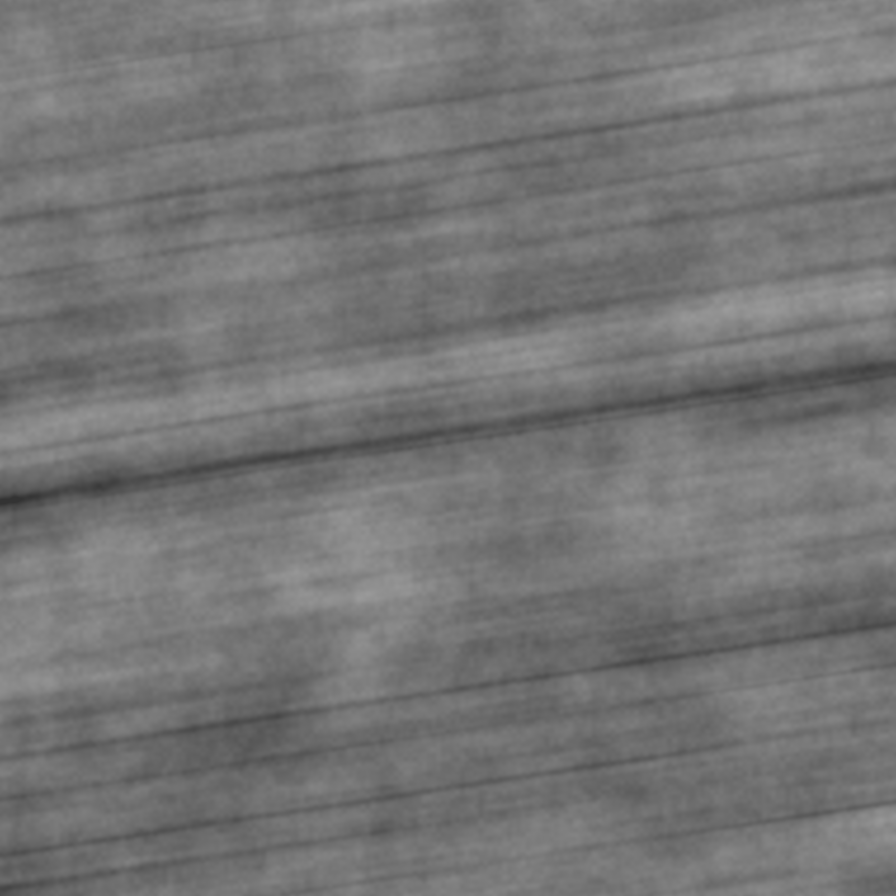
Reproduce this texture procedurally as a WebGL 2 fragment shader.

```glsl
#version 300 es
precision highp float;
// Grey, softly lit fibrous surface crossed by slightly rising grooves.
// Sheared coordinates carry stretched noise streaks, a loop of thin grooves
// and one deep crease with a pale ridge; blotches and grain lie on top.
uniform vec2 u_resolution;
out vec4 fragColor;

float hash(ivec2 cell) {
    uvec2 q = uvec2(cell) * uvec2(1597u, 3571u);
    uint n = (q.x ^ (q.y << 7)) * 74793u;
    n = (n ^ (n >> 15)) * 28411u;
    n = (n ^ (n >> 13)) * 60493u;
    return float((n ^ (n >> 16)) & 65535u) / 65535.0;
}

// Smooth value noise centred on zero
float noise(vec2 p) {
    ivec2 i = ivec2(floor(p));
    vec2 f = fract(p);
    f = f * f * (3.0 - 2.0 * f);
    float low = mix(hash(i), hash(i + ivec2(1, 0)), f.x);
    float high = mix(hash(i + ivec2(0, 1)), hash(i + ivec2(1, 1)), f.x);
    return mix(low, high, f.y) - 0.5;
}

float fbm(vec2 p) {
    float sum = 0.0, amplitude = 0.5;
    for (int i = 0; i < 4; i++) {
        sum += amplitude * noise(p);
        p = mat2(1.6, 1.2, -1.2, 1.6) * p + 7.3;
        amplitude *= 0.55;
    }
    return sum;
}

float bump(float x, float centre, float width) {
    float d = (x - centre) / width;
    return exp(-d * d);
}

// Thin grooves at jittered spacing, fading in and out along their length
float grooves(vec2 p) {
    float dark = 0.0;
    for (int i = 0; i < 25; i++) {
        float centre = -0.16 + 0.048 * (float(i) + 0.8 * hash(ivec2(i, 91)));
        float width = mix(0.003, 0.007, hash(ivec2(i, 47)));
        float depth = mix(0.02, 0.085, hash(ivec2(i, 23)));
        float fade = clamp(0.75 + 1.1 * noise(vec2(p.x * 3.0, float(i) * 5.0)), 0.2, 1.2);
        float d = p.y - centre;
        float shade = 0.3 * bump(d, 0.006, 0.016);
        dark += depth * fade * (bump(d, 0.0, width) + shade);
    }
    return dark;
}

void main() {
    vec2 uv = gl_FragCoord.xy / u_resolution;

    // Coordinates along and across the grain, with a faint waver
    vec2 p = vec2(uv.x + 0.152 * uv.y, uv.y - 0.152 * uv.x);
    p.y += 0.006 * noise(vec2(p.x * 2.5, p.y * 3.0));

    // Broad light and shade
    float grey = 0.472 + 0.035 * smoothstep(0.1, 0.95, p.y);
    grey += 0.05 * bump(p.y, 0.325, 0.07) + 0.06 * bump(p.y, 0.515, 0.03);
    grey -= 0.045 * bump(p.y, 0.63, 0.06) * (1.2 - 0.6 * uv.x);
    grey -= 0.02 * bump(p.y, 0.13, 0.09);

    // Grooves, weaker on the smooth band under the crease
    grey -= grooves(p) * (1.0 - 0.85 * bump(p.y, 0.34, 0.1));

    // Deep crease and the upper edge of its ridge
    float strength = 1.0 + 0.35 * noise(vec2(p.x * 5.0, 2.0));
    grey -= strength * (0.10 * bump(p.y, 0.44, 0.007) + 0.075 * bump(p.y, 0.448, 0.024));
    grey -= 0.045 * bump(p.y, 0.415, 0.03);
    grey -= 0.075 * strength * bump(p.y, 0.556, 0.009);

    // Fibre streaks at three widths
    grey += 0.065 * noise(p * vec2(3.0, 30.0));
    grey += 0.055 * noise(p * vec2(5.0, 75.0) + 13.0);
    grey += 0.035 * noise(p * vec2(12.0, 150.0) + 31.0);

    // Blotches, cross-grain mottling and soft grain
    grey += 0.16 * fbm(uv * vec2(7.0, 9.0) + 4.0);
    grey += 0.10 * fbm(p * vec2(16.0, 20.0) + 19.0);
    grey += 0.03 * noise(uv * vec2(42.0, 9.0) + 5.0);
    grey += 0.035 * noise(uv * 110.0) + 0.025 * noise(uv * 190.0 + 3.0);

    fragColor = vec4(vec3(clamp(grey, 0.2, 0.64)), 1.0);
}
```
